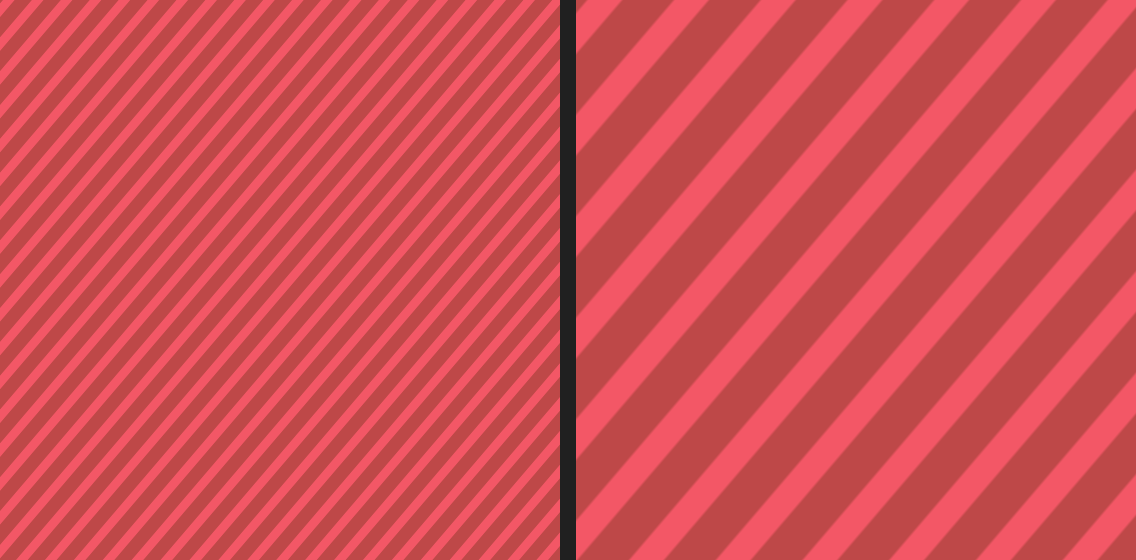
Left, the full canvas; right, a detail of the centre.
A three.js fragment shader for this pattern:

```glsl
varying vec2 vUv;

const vec3 GROUND_COLOR = vec3(0.745, 0.282, 0.282);
const vec3 STRIPE_COLOR = vec3(0.953, 0.341, 0.400);
const vec2 REPEATS = vec2(19.37, 16.55);  // stripes crossed along each side
const float STRIPE_CENTER = 0.754;        // phase of the stripe middle
const float STRIPE_SHARE = 0.402;         // stripe width within one period
const float EDGE_SOFTNESS = 0.001;        // half width of the edge blend

// Signed distance to the nearest diagonal stripe, in canvas units
float stripeDistance(vec2 p) {
  vec2 frequency = vec2(REPEATS.x, -REPEATS.y);
  float phase = dot(p, frequency) - STRIPE_CENTER;
  float fromCenter = abs(fract(phase + 0.5) - 0.5);
  return (fromCenter - 0.5 * STRIPE_SHARE) / length(frequency);
}

void main() {
  float stripe = 1.0 - smoothstep(-EDGE_SOFTNESS, EDGE_SOFTNESS, stripeDistance(vUv));
  gl_FragColor = vec4(mix(GROUND_COLOR, STRIPE_COLOR, stripe), 1.0);
}
```
